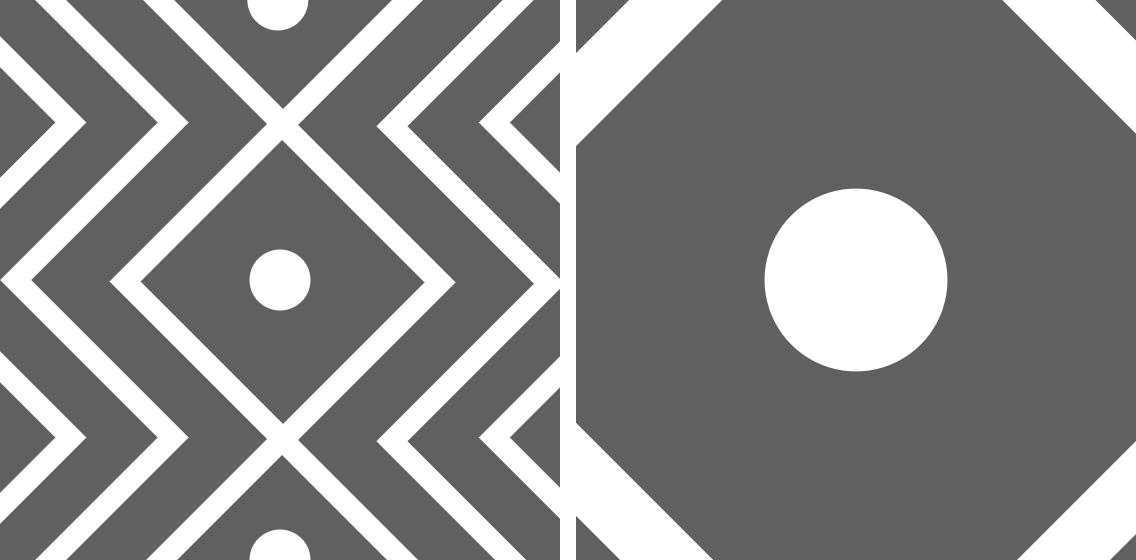
Left, the full canvas; right, a detail of the centre.
Write a three.js fragment shader that draws this pattern.

```glsl
// Mirrored white zigzags crossing into diamonds, with a column of white dots, on grey.
varying vec2 vUv;

const vec3 GREY = vec3(0.376);
const vec3 WHITE = vec3(1.0);
const float ZIGZAG_PERIOD = 0.5625;
const float DOT_PERIOD = 0.5;
const float DOT_RADIUS = 0.0544;
const float HALF_WIDTH = 0.0277;  // half the band, measured across
const float AXIS = 0.5046;        // where the innermost zigzags cross

// Slight hand-placed drift in apex heights, from the innermost band outward
const vec3 LEFT_APEX = vec3(0.7786, 0.7812, 0.7812);
const vec3 RIGHT_APEX = vec3(0.7769, 0.7747, 0.7812);

// Distance from y to the nearest multiple of period
float foldedDistance(float y, float period) {
  return abs(fract(y / period + 0.5) - 0.5) * period;
}

// Signed distance to a 45 degree zigzag band; out is the distance from the axis
float zigzagBand(float out_, float y, float offset, float apexY) {
  float centre = offset + foldedDistance(y - apexY, ZIGZAG_PERIOD);
  return (abs(out_ - centre) - HALF_WIDTH) * 0.7071;
}

// Signed distance to the vertical column of dots
float dotColumn(vec2 p, vec2 origin) {
  vec2 q = p - origin;
  return length(vec2(q.x, foldedDistance(q.y, DOT_PERIOD))) - DOT_RADIUS;
}

// Antialiased coverage of a signed distance
float coverage(float dist, float pixel) {
  return clamp(0.5 - dist / pixel, 0.0, 1.0);
}

void main() {
  float pixel = fwidth(vUv.x);
  float side = vUv.x - AXIS;

  // The topmost dot sits a little to the left
  float dotX = 0.5 - 0.0039 * step(0.75, vUv.y);
  float dist = dotColumn(vUv, vec2(dotX, 0.5));

  // Three nested bands on each side, the outer gap slightly tighter
  for (int i = 0; i < 3; i++) {
    float n = float(i);
    float offset = 0.1953 * n - 0.0062 * n * (n - 1.0);
    dist = min(dist, zigzagBand(-side, vUv.y, offset, LEFT_APEX[i]));
    dist = min(dist, zigzagBand(side, vUv.y, offset, RIGHT_APEX[i]));
  }

  gl_FragColor = vec4(mix(GREY, WHITE, coverage(dist, pixel)), 1.0);
}
```
